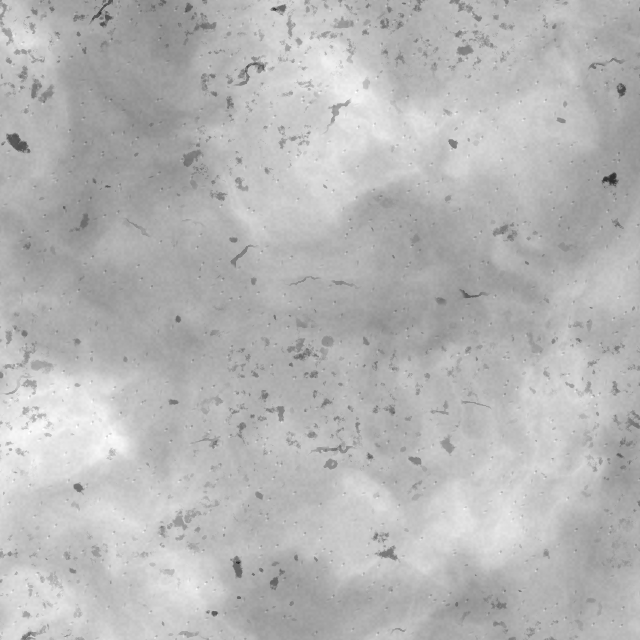
Write a WebGL 2 fragment shader that draws this texture.

```glsl
#version 300 es
precision highp float;
// Weathered grey stone: soft mottled clouds, pale blooms, dark stains, broken cracks and tiny pits.

uniform vec2 u_resolution;
out vec4 fragColor;

float hash21(vec2 p) {
  vec3 q = fract(p.xyx * 0.1031);
  q += dot(q, q.yzx + 33.33);
  return fract((q.x + q.y) * q.z);
}

vec2 hash22(vec2 p) {
  vec3 q = fract(p.xyx * vec3(0.1031, 0.1030, 0.0973));
  q += dot(q, q.yzx + 33.33);
  return fract((q.xx + q.yz) * q.zy);
}

float valueNoise(vec2 p) {
  vec2 cell = floor(p), f = fract(p);
  f = f * f * f * (f * (f * 6.0 - 15.0) + 10.0);
  float low = mix(hash21(cell), hash21(cell + vec2(1, 0)), f.x);
  float high = mix(hash21(cell + vec2(0, 1)), hash21(cell + vec2(1, 1)), f.x);
  return mix(low, high, f.y);
}

// Fractal noise, rotated per octave to hide the lattice; mean 0.5.
float fbm(vec2 p) {
  float sum = 0.0, weight = 0.5;
  for (int i = 0; i < 5; i++) {
    sum += weight * valueNoise(p);
    p = mat2(1.6, 1.2, -1.2, 1.6) * p + 17.3;
    weight *= 0.5;
  }
  return sum / 0.96875;
}

vec2 rotate(vec2 p, float angle) {
  float c = cos(angle), s = sin(angle);
  return vec2(c * p.x + s * p.y, c * p.y - s * p.x);
}

// Ragged dark blots, gathered into loose clusters.
float stains(vec2 p, float density, float rough, float seed) {
  float dark = 0.0;
  for (int k = 0; k < 9; k++) {
    vec2 id = floor(p) + vec2(k % 3 - 1, k / 3 - 1);
    vec2 shape = hash22(id + seed + 41.0);
    float present = step(hash21(id + seed), density);
    float cluster = smoothstep(0.25, 0.7, valueNoise(id * 0.3 + seed));
    vec2 q = rotate(p - id - hash22(id + seed + 7.0), shape.x * 3.14);
    float radius = mix(0.07, 0.2, shape.y * shape.y);
    float d = length(q * vec2(0.75, 1.4)) / radius + rough * 4.5;
    float strength = mix(0.35, 1.0, shape.x) * cluster * present;
    dark = max(dark, strength * (1.0 - smoothstep(0.1, 1.15, d)));
  }
  return dark;
}

// Thin wandering cracks that mostly climb to the right.
float cracks(vec2 p, float density, float wobble, float soft, float seed) {
  float dark = 0.0;
  for (int k = 0; k < 9; k++) {
    vec2 id = floor(p) + vec2(k % 3 - 1, k / 3 - 1);
    vec2 shape = hash22(id + seed + 23.0);
    float present = step(hash21(id + seed), density);
    vec2 q = rotate(p - id - hash22(id + seed + 5.0), mix(-0.35, 1.0, shape.x));
    float along = abs(q.x) / mix(0.15, 0.42, shape.y);
    float taper = 1.0 - smoothstep(0.4, 1.0, along);
    float width = 0.009 * taper;
    float line = 1.0 - smoothstep(width, width + soft, abs(q.y + wobble));
    dark = max(dark, line * taper * present * mix(0.4, 1.0, shape.x));
  }
  return dark;
}

// Small dents, dark with a lit rim on the lower left.
float pits(vec2 p, float density, float seed) {
  float relief = 0.0;
  for (int k = 0; k < 9; k++) {
    vec2 id = floor(p) + vec2(k % 3 - 1, k / 3 - 1);
    vec2 shape = hash22(id + seed + 13.0);
    float present = step(hash21(id + seed), density) * mix(0.3, 1.0, shape.y);
    vec2 q = p - id - hash22(id + seed + 3.0);
    vec2 stretch = vec2(mix(0.5, 1.0, shape.y), 1.2);
    float angle = mix(0.1, 1.5, shape.x);
    float dent = 1.0 - smoothstep(0.04, 0.17, length(rotate(q, angle) * stretch));
    vec2 rimOffset = q + vec2(0.13, 0.15);
    float rim = 1.0 - smoothstep(0.03, 0.16, length(rotate(rimOffset, angle) * stretch));
    relief += present * (0.7 * rim - dent);
  }
  return relief;
}

void main() {
  vec2 p = gl_FragCoord.xy / u_resolution.y;
  float pixel = 1.0 / u_resolution.y;

  // Cloudy body with softly folded edges.
  vec2 warp = vec2(fbm(p * 5.0 + 3.1), fbm(p * 5.0 + 61.7)) - 0.5;
  vec2 w = p + 0.22 * warp;
  float grey = 0.682 + 0.34 * (fbm(w * 4.0 + 11.0) - 0.5);
  grey += 0.18 * (fbm(w * 13.0 + 29.0) - 0.5);

  // Pale blooms and milky veins.
  float bloom = smoothstep(0.5, 0.74, fbm(w * 3.6 + 83.0));
  float ridge = 1.0 - abs(2.0 * fbm(w * 9.0 + 47.0) - 1.0);
  grey += bloom * (0.07 + 0.07 * pow(ridge, 4.0));

  // Peppered pores, stains and cracks.
  float rough = fbm(p * 75.0 + 5.0) - 0.5;
  float porous = smoothstep(0.48, 0.68, fbm(p * 5.0 + 131.0));
  float dark = 0.22 * porous * smoothstep(0.12, 0.3, rough);
  dark += 0.42 * stains(p * 13.0, 0.38, rough, 19.0);
  dark += 0.26 * stains(p * 38.0, 0.3, rough, 71.0);
  float wobble = 0.35 * (fbm(p * 20.0 + 37.0) - 0.5);
  float broken = smoothstep(0.3, 0.6, valueNoise(p * 45.0 + 9.0));
  float crackSoft = 5.0 * max(1.2 * pixel, 0.002);
  dark += 0.3 * broken * cracks(p * 5.0, 0.6, wobble, crackSoft, 53.0);
  grey -= dark;

  // Fine surface relief and grain.
  grey += 0.13 * pits(p * 58.0, 0.26, 97.0);
  grey += 0.035 * (valueNoise(p * 240.0) - 0.5);

  fragColor = vec4(vec3(clamp(grey, 0.0, 1.0)), 1.0);
}
```
